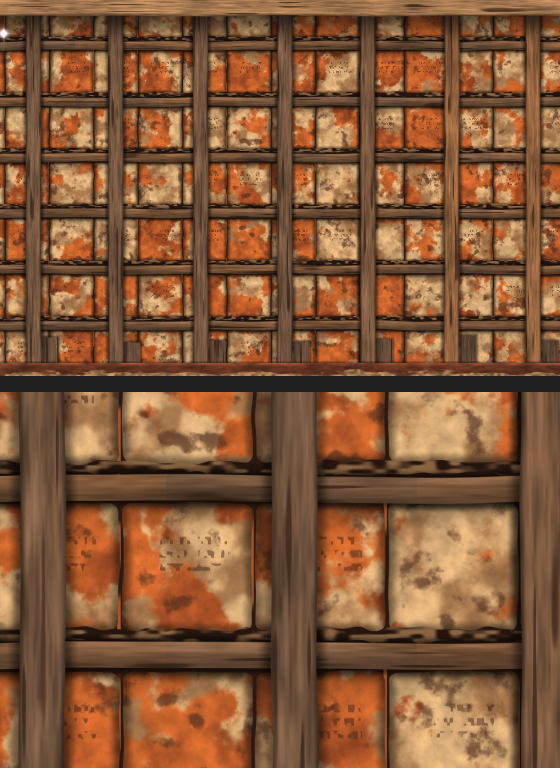
Top: the whole. Bottom: its middle third, enlarged.
Give the GLSL for this texture, as a WebGL 1 fragment shader.

```glsl
precision highp float;
uniform vec2 u_resolution;

const float RAFTER_X = 0.0892, RAFTER_PITCH = 0.2219, RAFTER_HALF = 0.0202;
const float TILE_X = 0.0136, TILE_PITCH = 0.118;
const float ROW_Y = 0.1216, ROW_PITCH = 0.1488;
const float BATTEN_HALF = 0.0116;
const vec2 TILE_HALF = vec2(0.0573, 0.0565);
const float TILE_MID = 0.0695, LEDGE_MID = 0.130;
const float PLATE_Y = 0.043, SILL_Y = 0.965;
const vec2 LIGHT_POS = vec2(0.010, 0.089);
const vec3 SOOT = vec3(0.17, 0.095, 0.065);
const vec3 CLAY = vec3(0.82, 0.41, 0.18);
const vec3 BURNT_CLAY = vec3(0.60, 0.28, 0.14);
const vec3 LIME = vec3(0.87, 0.71, 0.50);
const vec3 DIRTY_LIME = vec3(0.63, 0.46, 0.30);
const vec3 GREY_WOOD = vec3(0.42, 0.31, 0.23);
const vec3 WARM_WOOD = vec3(0.52, 0.35, 0.22);
const vec3 PLATE_WOOD = vec3(0.63, 0.46, 0.31);
const vec3 RUST = vec3(0.44, 0.23, 0.15);

float hash(vec2 p) {
  vec3 q = fract(p.xyx * 0.1031);
  q += dot(q, q.yzx + 33.33);
  return fract((q.x + q.y) * q.z);
}

float noise(vec2 p) {
  vec2 i = floor(p), f = fract(p);
  f = f * f * (3.0 - 2.0 * f);
  vec2 e = vec2(1.0, 0.0);
  return mix(mix(hash(i), hash(i + e), f.x),
             mix(hash(i + e.yx), hash(i + e.xx), f.x), f.y);
}

float fbm(vec2 p) {
  float sum = 0.0, amp = 0.516;
  for (int i = 0; i < 5; i++) {
    sum += amp * noise(p);
    p = mat2(1.6, 1.2, -1.2, 1.6) * p + 7.3;
    amp *= 0.5;
  }
  return sum;
}

float box(vec2 p, vec2 halfSize, float radius) {
  vec2 d = abs(p) - halfSize + radius;
  return length(max(d, 0.0)) + min(max(d.x, d.y), 0.0) - radius;
}

float fill(float d) {
  float edge = 0.8 / u_resolution.y;
  return 1.0 - smoothstep(-edge, edge, d);
}

// Grain runs along p.x
vec3 wood(vec2 p, float seed, vec3 base) {
  vec2 s = p + seed * vec2(3.7, 1.9);
  float grain = noise(s * vec2(14.0, 240.0)) * 0.6 + noise(s * vec2(45.0, 480.0)) * 0.4;
  float weather = fbm(s * vec2(12.0, 40.0));
  float crack = smoothstep(0.76, 0.9, noise(s * vec2(9.0, 170.0) + 41.0));
  vec3 col = base * (0.5 + 0.5 * grain + 0.55 * weather);
  return mix(col, SOOT, crack * 0.65);
}

vec3 tiles(vec2 p) {
  vec2 pitch = vec2(TILE_PITCH, ROW_PITCH);
  vec2 g = (p - vec2(TILE_X, ROW_Y)) / pitch;
  vec2 id = floor(g);
  vec2 c = fract(g) * pitch - vec2(TILE_PITCH * 0.5, TILE_MID);
  float h = hash(id + 19.0), h2 = hash(id + 53.0);
  vec2 wobble = vec2(noise(p * 45.0), noise(p * 45.0 + 9.0)) - 0.5;
  float d = box(c + wobble * 0.003, TILE_HALF, 0.008);

  // Limewash flaking off fired clay
  float patches = fbm(p * 21.0 + id * 17.0);
  float detail = fbm(p * 85.0 + id * 5.0);
  float lime = smoothstep(-0.06, 0.07, patches + (detail - 0.5) * 0.22 - mix(0.34, 0.61, h));
  vec3 clay = mix(BURNT_CLAY, CLAY, smoothstep(0.2, 0.65, fbm(p * 28.0 + h2 * 30.0)));
  vec3 wash = mix(DIRTY_LIME, LIME, smoothstep(0.3, 0.62, fbm(p * 32.0 + h * 40.0)));
  vec3 col = mix(clay, wash, lime * 0.93) * (0.8 + 0.4 * detail);

  // Stains and smudged rows of pressing marks
  col = mix(col, SOOT * 1.8, smoothstep(0.6, 0.78, fbm(p * 48.0 + 80.0)) * 0.65);
  float marks = smoothstep(0.55, 0.75, noise(p * vec2(330.0, 210.0)));
  marks *= smoothstep(0.25, 0.6, abs(fract(c.y * 85.0) - 0.5) * 2.0);
  marks *= fill(box(c - vec2(0.006, -0.012), vec2(0.031, 0.018), 0.006)) * step(0.5, h2);
  col = mix(col, SOOT * 1.5, marks * 0.5);

  // Rounded rim, dark joints and clay slivers in some joints
  col *= mix(0.55, 1.0, smoothstep(0.0, 0.011, -d));
  col *= mix(0.78, 1.0, smoothstep(-TILE_HALF.y, -0.03, c.y));
  float sliver = fill(abs(c.x - TILE_HALF.x) - 0.0016) * step(0.6, h2);
  vec3 joint = mix(SOOT, CLAY * 0.8, sliver * smoothstep(0.35, 0.6, noise(p * 30.0)));
  col = mix(joint, col, fill(d));

  // Crumbled ledge above each batten
  float ledge = abs(c.y + TILE_MID - LEDGE_MID) - 0.0055 + (noise(p * 70.0) - 0.5) * 0.006;
  vec3 rubble = mix(SOOT, DIRTY_LIME, smoothstep(0.3, 0.85, noise(p * vec2(90.0, 260.0))));
  return mix(col, rubble * 0.85, fill(ledge));
}

void main() {
  vec2 p = gl_FragCoord.xy / u_resolution.y;
  p.y = 1.0 - p.y;
  float bay = floor((p.x - RAFTER_X) / RAFTER_PITCH + 0.5);
  float side = p.x - RAFTER_X - bay * RAFTER_PITCH - (hash(vec2(bay, 4.0)) - 0.5) * 0.008;
  float wave = (noise(vec2(p.y * 14.0, bay * 7.0)) - 0.5) * 0.003;
  float rafter = abs(side + wave) - RAFTER_HALF;
  vec3 col = tiles(p);

  // Battens
  float row = floor((p.y - ROW_Y) / ROW_PITCH + 0.5);
  float rowY = p.y - ROW_Y - row * ROW_PITCH + (noise(vec2(p.x * 9.0, row * 5.0)) - 0.5) * 0.004;
  float batten = abs(rowY) - BATTEN_HALF;
  col *= mix(0.5, 1.0, smoothstep(0.0, 0.008, batten));
  vec3 lath = wood(p, row + 11.0, mix(GREY_WOOD, WARM_WOOD, hash(vec2(row, bay)) * 0.7));
  lath *= mix(1.12, 0.72, smoothstep(-BATTEN_HALF, BATTEN_HALF, rowY));
  col = mix(col, lath, fill(batten));

  // Short blocks beside the rafter feet
  float size = hash(vec2(bay, 31.0));
  float block = box(vec2(side - 0.045, p.y - SILL_Y), vec2(0.021, 0.05 + 0.025 * size), 0.002);
  col *= mix(0.6, 1.0, smoothstep(0.0, 0.008, block));
  col = mix(col, wood(p.yx, bay + 25.0, GREY_WOOD) * 0.9, fill(block));

  // Rafters with soft shadows
  col *= mix(0.5, 1.0, smoothstep(0.0, 0.013, rafter));
  vec3 beam = wood(p.yx, bay, mix(GREY_WOOD, WARM_WOOD, smoothstep(3.5, 5.0, bay)));
  beam *= mix(0.6, 1.05, smoothstep(0.0, 0.006, -rafter));
  col = mix(col, beam, fill(rafter));
  col *= mix(0.42, 1.0, smoothstep(0.035, 0.125, p.y));

  // Plate along the top
  float plate = p.y - PLATE_Y + (noise(vec2(p.x * 12.0, 2.0)) - 0.5) * 0.003;
  vec3 plank = wood(p, 47.0, PLATE_WOOD) * mix(0.6, 1.0, smoothstep(0.0, 0.009, -plate));
  col = mix(col, plank, fill(plate));

  // Rusty sill with pale mortar along its foot
  float sill = SILL_Y - p.y;
  vec3 iron = RUST * (0.6 + 0.8 * fbm(p * vec2(30.0, 90.0)));
  iron *= mix(1.25, 0.85, smoothstep(0.0, 0.012, -sill));
  float mortar = smoothstep(0.0, 0.006, p.y - 1.005 + 0.032 * fbm(p * vec2(16.0, 60.0)));
  iron = mix(iron, DIRTY_LIME * (0.6 + 0.7 * noise(p * 110.0)), mortar);
  col *= mix(0.6, 1.0, smoothstep(0.0, 0.007, sill));
  col = mix(col, iron, fill(sill));

  // Daylight through a gap
  vec2 ray = abs(p - LIGHT_POS);
  float glow = exp(-dot(ray, ray) * 9000.0) * 1.3 + exp(-ray.x * 450.0 - ray.y * 65.0) * 0.7
             + exp(-ray.y * 450.0 - ray.x * 65.0) * 0.5;
  gl_FragColor = vec4(mix(col, vec3(1.0, 0.96, 0.97), min(glow, 1.0)), 1.0);
}
```
